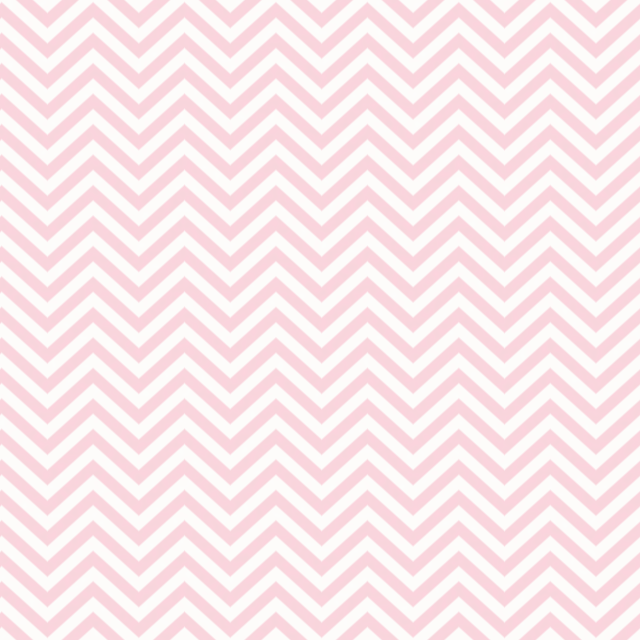
A WebGL 1 fragment shader for this pattern:

```glsl
precision highp float;

// Soft pink chevrons on off-white: a triangle wave bends horizontal
// stripes into zigzags, and their edges are smoothed by distance.
// Gradient noise gives both inks a very faint mottling.

uniform vec2 u_resolution;

const float ZIGZAGS_ACROSS = 7.0;
const float STRIPES_DOWN = 21.0;
const float VALLEY_X = 0.5026;      // position of one valley
const float FIRST_PEAK = 0.0035;    // upper edge of the first peak, from the top
const float ZIGZAG_DEPTH = 0.0643;  // drop from peak to valley
const float PINK_SHARE = 0.5;       // part of each stripe period that is pink
const float EDGE_SOFTNESS = 0.0019;
const float MOTTLE_SCALE = 90.0;

const vec3 PINK_BRIGHT = vec3(0.990, 0.830, 0.870);
const vec3 PINK_MUTED = vec3(0.965, 0.838, 0.860);
const vec3 WHITE_CLEAN = vec3(0.990, 0.992, 0.984);
const vec3 WHITE_BLUSH = vec3(1.000, 0.978, 0.976);

vec2 hashGradient(vec2 cell) {
  vec2 h = vec2(dot(cell, vec2(127.1, 311.7)), dot(cell, vec2(269.5, 183.3)));
  return 2.0 * fract(sin(h) * 43758.5) - 1.0;
}

float gradientNoise(vec2 p) {
  vec2 cell = floor(p);
  vec2 f = fract(p);
  vec2 blend = f * f * f * (f * (f * 6.0 - 15.0) + 10.0);
  vec2 e = vec2(1.0, 0.0);
  float a = dot(hashGradient(cell), f);
  float b = dot(hashGradient(cell + e.xy), f - e.xy);
  float c = dot(hashGradient(cell + e.yx), f - e.yx);
  float d = dot(hashGradient(cell + e.xx), f - e.xx);
  return mix(mix(a, b, blend.x), mix(c, d, blend.x), blend.y);
}

// 0 at the peaks, 1 at the valleys
float zigzag(float x) {
  return 1.0 - 2.0 * abs(fract((x - VALLEY_X) * ZIGZAGS_ACROSS + 0.5) - 0.5);
}

// Distance to the nearest pink stripe edge, negative inside the stripe
float chevronDistance(vec2 uv) {
  float drop = 1.0 - uv.y - FIRST_PEAK - ZIGZAG_DEPTH * zigzag(uv.x);
  float phase = drop * STRIPES_DOWN - 0.5 * PINK_SHARE;
  float offset = abs(fract(phase + 0.5) - 0.5) - 0.5 * PINK_SHARE;
  float slope = 2.0 * ZIGZAG_DEPTH * ZIGZAGS_ACROSS;
  return offset / STRIPES_DOWN * inversesqrt(1.0 + slope * slope);
}

void main() {
  vec2 uv = gl_FragCoord.xy / u_resolution;

  // Faint tonal variation in each ink
  float mottle = clamp(0.5 + 0.8 * gradientNoise(uv * MOTTLE_SCALE), 0.0, 1.0);
  vec3 pink = mix(PINK_BRIGHT, PINK_MUTED, mottle);
  vec3 white = mix(WHITE_CLEAN, WHITE_BLUSH, 0.6 * mottle);

  // Soft stripe edges, never narrower than a pixel
  float edge = max(EDGE_SOFTNESS, 0.75 / min(u_resolution.x, u_resolution.y));
  float coverage = 1.0 - smoothstep(-edge, edge, chevronDistance(uv));

  gl_FragColor = vec4(mix(white, pink, coverage), 1.0);
}
```
